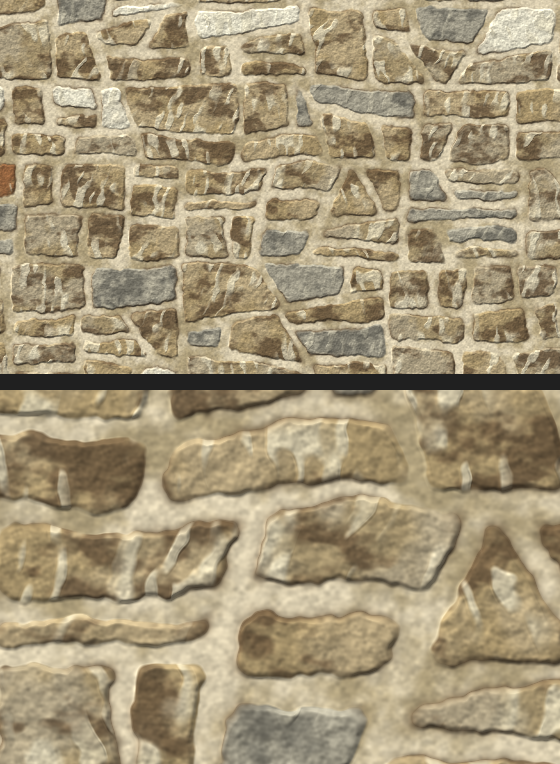
Top, the full canvas; bottom, a detail of the centre.
Reproduce this texture procedurally as a WebGL 2 fragment shader.

```glsl
#version 300 es
precision highp float;
// Rubble stone wall: jittered courses are cut again and again by slanted lines
// into irregular blocks. Distance to the cuts gives mortar joints, and a noise
// height field lit from the upper left gives the rough, chiselled faces.

uniform vec2 u_resolution;
out vec4 fragColor;

float hash(vec2 p) {
  return fract(sin(dot(p, vec2(127.1, 311.7))) * 43758.5);
}

float noise(vec2 p) {
  vec2 i = floor(p), f = fract(p);
  f = f * f * (3.0 - 2.0 * f);
  return mix(mix(hash(i), hash(i + vec2(1, 0)), f.x),
             mix(hash(i + vec2(0, 1)), hash(i + vec2(1, 1)), f.x), f.y);
}

float fbm(vec2 p) {
  float sum = 0.0, amp = 0.45;
  for (int i = 0; i < 4; i++) {
    sum += amp * noise(p);
    p = mat2(1.6, 1.2, -1.2, 1.6) * p + 17.3;
    amp *= 0.62;
  }
  return sum;
}

vec2 noise2(vec2 p) {
  return vec2(noise(p), noise(p + 41.7)) - 0.5;
}

float smoothMin(float a, float b, float k) {
  float h = max(k - abs(a - b), 0.0) / k;
  return min(a, b) - 0.25 * h * h * k;
}

// Interval with jittered ends that contains x
vec2 span(float x, float seed) {
  float i = floor(x);
  if (x < i + 0.5 * hash(vec2(i, seed))) i -= 1.0;
  return vec2(i + 0.5 * hash(vec2(i, seed)), i + 1.0 + 0.5 * hash(vec2(i + 1.0, seed)));
}

// x: distance inside the stone outline (negative in mortar), y: stone id
vec2 stoneAt(vec2 p) {
  vec2 q = p + 0.03 * noise2(p * 4.0) + 0.012 * noise2(p * 16.0)
         + 0.007 * noise2(p * 48.0) + 0.004 * noise2(p * 110.0);
  vec2 rows = span(q.y * 3.6 + 0.3, 3.0) - 0.3;
  vec2 cols = span(q.x * 2.2 + 20.0, rows.x) - 20.0;
  vec2 lo = vec2(cols.x / 2.2, rows.x / 3.6), hi = vec2(cols.y / 2.2, rows.y / 3.6);
  vec2 side = min(q - lo, hi - q);
  float edge = smoothMin(side.x, side.y, 0.02);
  float id = hash(vec2(rows.x, cols.x));

  for (int i = 0; i < 5; i++) {
    vec2 size = hi - lo, pivot = 0.5 * (lo + hi);
    if (size.x * size.y < 0.016 + 0.026 * hash(vec2(id, 1.0))) break;
    bool upright = size.x > size.y * (1.2 + 1.1 * hash(vec2(id, 2.0)));
    float shift = 0.34 * (hash(vec2(id, 3.0)) - 0.5);
    float slant = pow(hash(vec2(id, 4.0)), 2.5);
    if (hash(vec2(id, 8.0)) < 0.5) slant = -slant;
    vec2 normal = normalize(upright ? vec2(1.0, 0.9 * slant) : vec2(0.2 * slant, 1.0));
    pivot += shift * size * (upright ? vec2(1, 0) : vec2(0, 1));
    float d = dot(q - pivot, normal);
    edge = smoothMin(edge, abs(d), 0.016);
    if (upright) { if (d > 0.0) lo.x = pivot.x; else hi.x = pivot.x; }
    else { if (d > 0.0) lo.y = pivot.y; else hi.y = pivot.y; }
    id = hash(vec2(id, d > 0.0 ? 5.0 : 6.0));
  }
  float joint = 0.006 + 0.011 * noise(p * 7.0 + 9.0);
  return vec2(edge - joint, id);
}

// Pale chisel marks: thin broken strokes along a direction chosen per stone
float chiselMarks(vec2 p, float id) {
  float a = 1.0 + 0.9 * hash(vec2(id, 11.0));
  vec2 q = p + 0.014 * noise2(p * 32.0) + 0.005 * noise2(p * 90.0);
  vec2 along = vec2(cos(a), sin(a));
  vec2 uv = vec2(dot(q, along) * 24.0, dot(q, vec2(-along.y, along.x)) * 85.0);
  float line = noise(uv + id * 50.0);
  return smoothstep(0.58, 0.78, line) * smoothstep(0.25, 0.5, noise(p * 13.0 + id * 30.0));
}

float relief(vec2 p) {
  vec2 s = stoneAt(p);
  float body = smoothstep(-0.002, 0.005, s.x);
  return 0.002 * body + mix(0.005, 0.012, body) * fbm(p * 38.0 + 5.0)
       + 0.002 * body * chiselMarks(p, s.y);
}

vec3 stoneColour(vec2 p, float id) {
  float kind = hash(vec2(id, 7.0));
  vec3 base = vec3(0.68, 0.61, 0.47);
  if (kind > 0.4) base = vec3(0.66, 0.61, 0.50);
  if (kind > 0.69) base = vec3(0.61, 0.59, 0.52);
  if (kind > 0.83) base = vec3(0.87, 0.85, 0.76);
  if (kind > 0.96) base = vec3(0.57, 0.39, 0.25);
  float pale = kind > 0.83 && kind <= 0.96 ? 1.0 : 0.0;
  float grey = kind > 0.69 && kind <= 0.83 ? 1.0 : 0.0;
  float ochre = smoothstep(0.42, 0.62, fbm(p * 10.0 + id * 60.0));
  float dark = smoothstep(0.46, 0.66, fbm(p * vec2(17.0, 27.0) + id * 90.0));
  base = mix(base, vec3(0.60, 0.52, 0.36), ochre * 0.6 * (1.0 - pale) * (1.0 - grey));
  base = mix(base, mix(vec3(0.35, 0.28, 0.20), vec3(0.40, 0.39, 0.35), grey), dark * (0.75 - 0.64 * pale));
  return mix(base, vec3(0.85, 0.82, 0.71), chiselMarks(p, id) * (0.72 - 0.42 * grey));
}

void main() {
  vec2 p = gl_FragCoord.xy / u_resolution.y;
  vec2 s = stoneAt(p);
  float soft = 0.0008 + 0.6 / u_resolution.y;
  float inside = smoothstep(-soft, soft, s.x);

  // Sandy mortar, stones, and broken dark lines where they meet
  vec3 mortar = mix(vec3(0.68, 0.62, 0.48), vec3(0.86, 0.81, 0.69), smoothstep(0.3, 0.64, fbm(p * 16.0)));
  vec3 colour = mix(mortar, stoneColour(p, s.y), inside);
  float crevice = exp(-abs(s.x) / 0.0028) * smoothstep(0.35, 0.65, noise(p * 17.0 + 3.0));
  colour = mix(colour, vec3(0.33, 0.26, 0.18), 0.65 * crevice);

  // Slope lighting and fine grain
  float e = 0.0025, h = relief(p);
  vec2 slope = vec2(relief(p + vec2(e, 0)) - h, relief(p + vec2(0, e)) - h) / e;
  float light = 1.0 + 0.36 * dot(slope, vec2(0.45, -0.9));
  colour *= clamp(light, 0.55, 1.3) * (0.92 + 0.16 * noise(p * 210.0));
  fragColor = vec4(clamp(colour, 0.0, 1.0), 1.0);
}
```
